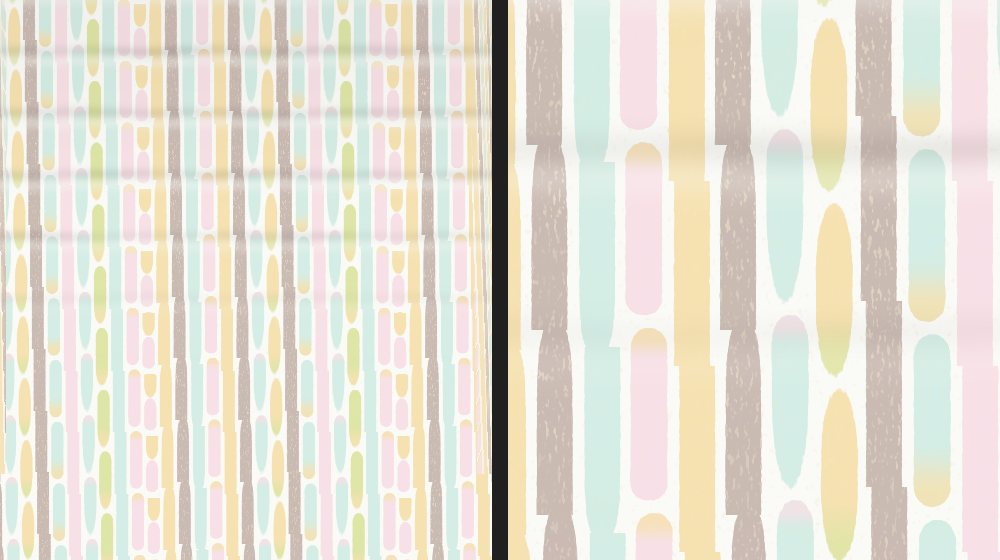
Left, the full canvas; right, a detail of the centre.
Give the GLSL for this pattern, as a Shadertoy shader.

```glsl
// Pastel brush-stroke stripes: sixteen columns of pills, ellipses and bands that
// repeat across, step sideways a little with each row, and carry dry-brush flecks,
// soft horizontal creases and frayed, compressed side borders.

#define HEIGHT 768.0     // design units along the canvas height
#define PITCH 21.56      // column spacing
#define FIRST 39.5       // centre of the first column
#define ROW 84.7         // row height
#define ROW_SHIFT 2.4    // sideways step per row
#define HALF_WIDTH 8.4   // half width of a stroke
#define PILL 79.0        // pill length
#define WEAR 0.65        // strength of flecks
#define CREASE 0.085     // darkness of creases
#define FRAY_LEFT 13.0   // inner edge of the left border
#define FRAY_RIGHT 638.0 // inner edge of the right border
#define FRAY_END 650.0   // depth of the frayed borders

const vec3 PAPER = vec3(0.982, 0.982, 0.970);
const vec3 CREAM = vec3(0.955, 0.905, 0.800);

// brown, aqua, pink, yellow, green
const vec3 PAINT[5] = vec3[5](
    vec3(0.79, 0.73, 0.70), vec3(0.83, 0.93, 0.90), vec3(0.97, 0.88, 0.905),
    vec3(0.965, 0.885, 0.69), vec3(0.87, 0.90, 0.65));

// Per column: row offset, top cap, bottom cap; caps <= 0 make a band with shoulders
const vec3 FORM[16] = vec3[16](
    vec3(55, 0, 0), vec3(70, 10, 9), vec3(0, 0, 0), vec3(61, 13, 42),
    vec3(26, 13, 24), vec3(0, 0, 0), vec3(83, 9, 9), vec3(5, 1, 16),
    vec3(77, -8, 0), vec3(68, -9, 0), vec3(76, 0, -7), vec3(67, 9, 7),
    vec3(0, 0, 0), vec3(68, -9, 0), vec3(61, 13, 42), vec3(10, 32, 32));

// Per column: paint at the top tip, body and bottom tip
const ivec3 TINT[16] = ivec3[16](
    ivec3(0, 0, 0), ivec3(1, 1, 3), ivec3(2, 2, 2), ivec3(2, 1, 1),
    ivec3(4, 4, 3), ivec3(1, 1, 1), ivec3(3, 2, 2), ivec3(3, 3, 3),
    ivec3(3, 3, 3), ivec3(0, 0, 0), ivec3(1, 1, 1), ivec3(3, 2, 2),
    ivec3(3, 3, 3), ivec3(0, 0, 0), ivec3(2, 1, 1), ivec3(3, 3, 4));

vec2 hash2(vec2 p) {
    vec3 q = fract(p.xyx * vec3(0.1031, 0.1030, 0.0973));
    q += dot(q, q.yzx + 33.33);
    return fract((q.xx + q.yz) * q.zy) * 2.0 - 1.0;
}

float gradientNoise(vec2 p) {
    vec2 i = floor(p), f = fract(p), w = f * f * (3.0 - 2.0 * f);
    vec2 e = vec2(0, 1);
    float a = dot(hash2(i), f), b = dot(hash2(i + e.yx), f - e.yx);
    float c = dot(hash2(i + e), f - e), d = dot(hash2(i + 1.0), f - 1.0);
    return mix(mix(a, b, w.x), mix(c, d, w.x), w.y);
}

// Signed inside distance of a capped stroke of length len
float stroke(float x, float t, float len, float topCap, float endCap) {
    float over = max(0.0, max((topCap - t) / topCap, (t - len + endCap) / endCap));
    return HALF_WIDTH * (1.0 - length(vec2(x / HALF_WIDTH, over)));
}

// Band that narrows at row joints where a shoulder length is negative
float band(float x, float t, vec2 shoulder) {
    vec2 reach = max(-shoulder, 0.001);
    float pinch = exp(-t / reach.x) + exp((t - ROW) / reach.y);
    return (HALF_WIDTH - 0.2) * (1.0 - 0.38 * pinch) - abs(x);
}

// Paint colour and coverage of the stripes at p
vec4 stripes(vec2 p, float soft) {
    float u = (p.x - p.y * ROW_SHIFT / ROW - FIRST) / PITCH + 0.5;
    int k = int(mod(floor(u), 16.0));
    vec3 form = FORM[k];
    ivec3 tint = TINT[k];
    float t = mod(p.y - form.x, ROW);
    float x = (fract(u) - 0.5) * PITCH + ROW_SHIFT * (t / ROW - 0.5);

    float d = form.y > 0.0 ? stroke(x, t, PILL, form.y, form.z) : band(x, t, form.yz);
    vec3 col = mix(PAINT[tint.y], PAINT[tint.x], 0.8 * (1.0 - smoothstep(4.0, 15.0, t)));
    col = mix(col, PAINT[tint.z], 0.85 * smoothstep(PILL - 30.0, PILL - 6.0, t));
    if (k == 7) { // short cup above a short pill
        bool cup = t < 33.0;
        d = cup ? stroke(x, t, 32.0, 1.0, 16.0) : stroke(x, t - 33.0, 44.0, 14.0, 8.0);
        col = PAINT[cup ? 3 : 2];
    }

    // Dry-brush flecks, heaviest on brown
    float n = gradientNoise(p * vec2(0.65, 0.16)) + 0.7 * gradientNoise(p * vec2(0.9, 0.5) + 7.0);
    float patchy = 0.6 + 0.9 * gradientNoise(p * vec2(0.09, 0.03) + 31.0);
    float fleck = smoothstep(0.10, 0.42, n) * patchy;
    col = mix(col, CREAM, fleck * WEAR * (tint.y == 0 ? 1.0 : 0.4));
    return vec4(col, smoothstep(-soft, soft, d + 0.5 * n));
}

void mainImage(out vec4 fragColor, in vec2 fragCoord) {
    float unit = HEIGHT / iResolution.y;
    vec2 p = vec2(fragCoord.x, iResolution.y - fragCoord.y) * unit;

    // Frayed borders squeeze the columns and rows together
    float side = p.x > FRAY_RIGHT ? 1.0 : -1.0;
    float lean = p.y * 0.018;
    float depth = max(max(p.x - FRAY_RIGHT - lean, FRAY_LEFT - p.x), 0.0);
    depth *= step(p.y, FRAY_END);
    vec2 q = p + vec2(side * depth * depth * 0.07, 0.0);
    if (depth > 5.0) q.y = p.y * 2.2 + depth * 6.0;

    // Paper with faint cream specks, then paint
    float speck = gradientNoise(p * vec2(0.4, 0.3)) + 0.6 * gradientNoise(p * 0.8 + 19.0);
    vec3 col = mix(PAPER, CREAM, 0.3 * smoothstep(0.15, 0.6, speck));
    vec4 paint = stripes(q, unit * 0.6 + 0.03 * depth);
    col = mix(col, paint.rgb, paint.a);
    float haze = smoothstep(0.0, 12.0, depth) * (0.35 + 0.5 * gradientNoise(p * vec2(0.25, 0.03)));
    col = mix(col, CREAM, clamp(haze, 0.0, 1.0));

    // Creases and pale folds, fading down the canvas
    float fade = 1.0 - smoothstep(230.0, 520.0, p.y);
    float fold = mod(p.y - 70.0 + 5.0 * gradientNoise(p * 0.012) + 0.5 * ROW, ROW) - 0.5 * ROW;
    float uneven = 0.75 + 0.7 * gradientNoise(p * vec2(0.011, 0.02) + 3.0);
    col = mix(col, PAPER, 0.35 * fade * exp(-pow((fold - 14.0) / 9.0, 2.0)));
    col *= 1.0 - CREASE * fade * uneven * exp(-fold * fold / 70.0);
    col *= 1.0 - 0.035 * (1.0 - smoothstep(0.0, 330.0, p.y));
    fragColor = vec4(col, 1.0);
}
```
